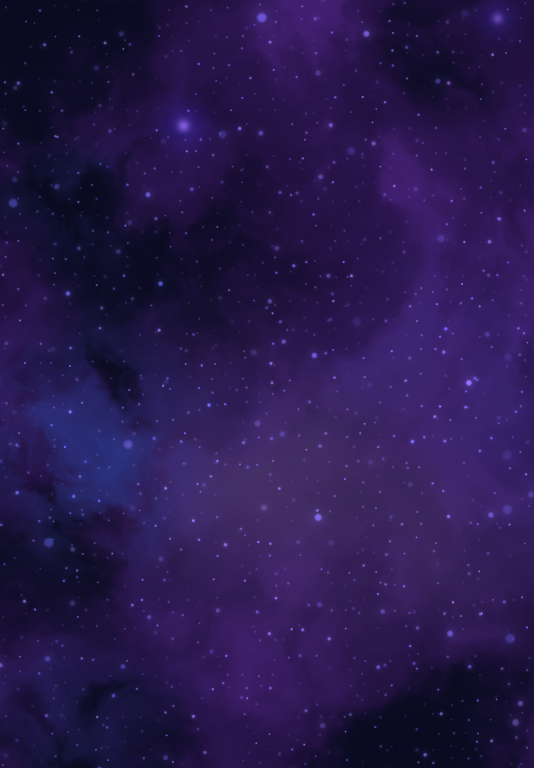
This texture is drawn by a Shadertoy shader. Its source:

```glsl
// Dim violet nebula with a blue cloud, a mauve glow and scattered soft stars.
#define VOID_COLOR   vec3(0.040, 0.042, 0.130)
#define PLUM_COLOR   vec3(0.145, 0.070, 0.270)
#define VIOLET_COLOR vec3(0.255, 0.122, 0.440)
#define MAUVE_COLOR  vec3(0.275, 0.190, 0.400)
#define INDIGO_COLOR vec3(0.220, 0.150, 0.460)
#define BLUE_COLOR   vec3(0.165, 0.205, 0.520)
#define STAR_COLOR   vec3(0.360, 0.330, 0.530)
#define CLOUD_SCALE  4.5
#define CLOUD_CONTRAST 1.25
#define WARP_AMOUNT  0.16
#define STAR_LAYERS  4

vec3 hash3(vec2 cell) {
    vec3 h = fract(cell.xyx * vec3(0.1031, 0.1030, 0.0973));
    h += dot(h, h.yxz + 33.33);
    return fract((h.xxy + h.yzz) * h.zyx);
}

float gradientDot(vec2 cell, vec2 corner, vec2 f) {
    float angle = 6.2832 * hash3(cell + corner).x;
    return dot(vec2(cos(angle), sin(angle)), f - corner);
}

float gradientNoise(vec2 p) {
    vec2 cell = floor(p), f = p - cell;
    vec2 u = f * f * f * (f * (f * 6.0 - 15.0) + 10.0);
    vec2 k = vec2(0.0, 1.0);
    return mix(mix(gradientDot(cell, k.xx, f), gradientDot(cell, k.yx, f), u.x),
               mix(gradientDot(cell, k.xy, f), gradientDot(cell, k.yy, f), u.x), u.y);
}

float fbm(vec2 p) {
    float sum = 0.0, amplitude = 0.55;
    for (int i = 0; i < 6; i++) {
        sum += amplitude * gradientNoise(p);
        p = mat2(1.6, 1.2, -1.2, 1.6) * p + 17.3;
        amplitude *= 0.52;
    }
    return sum;
}

// Soft elliptical mass
float blob(vec2 p, vec2 center, vec2 size) {
    vec2 d = (p - center) / size;
    return exp(-dot(d, d));
}

// Large bright and dark regions of the nebula
float cloudCover(vec2 p) {
    float bright = 0.38 * blob(p, vec2(0.36, 0.96), vec2(0.20, 0.11))
                 + 0.34 * blob(p, vec2(0.52, 0.74), vec2(0.15, 0.16))
                 + 0.34 * blob(p, vec2(0.37, 0.32), vec2(0.25, 0.19))
                 + 0.30 * blob(p, vec2(0.62, 0.45), vec2(0.15, 0.18));
    float dark = 0.32 * blob(p, vec2(0.04, 0.90), vec2(0.15, 0.18))
               + 0.34 * blob(p, vec2(0.28, 0.68), vec2(0.13, 0.12))
               + 0.42 * blob(p, vec2(0.57, 0.88), vec2(0.09, 0.07))
               + 0.28 * blob(p, vec2(0.00, 0.21), vec2(0.11, 0.09))
               + 0.32 * blob(p, vec2(0.46, 0.00), vec2(0.30, 0.11));
    return 0.40 + bright - dark;
}

// Star layers run from dense specks to sparse soft discs
vec3 stars(vec2 p) {
    float pixel = 1.0 / iResolution.y;
    vec3 light = vec3(0.0);
    for (int i = 0; i < STAR_LAYERS; i++) {
        float layer = float(i);
        float cells = 52.0 * pow(0.53, layer);
        vec2 q = p * cells + 7.7 * layer;
        vec3 h = hash3(floor(q) + 91.0 * layer);
        vec3 look = hash3(floor(q) + 91.0 * layer + 41.0);
        float d = length(fract(q) - mix(vec2(0.2), vec2(0.8), h.xy)) / cells;
        float radius = 0.0009 * pow(1.85, layer) * mix(0.6, 1.3, look.x);
        float disc = 1.0 - smoothstep(radius * 0.45, radius + pixel, d);
        float halo = 0.22 * exp(-d * d / (radius * radius * 5.0));
        float power = step(h.z, 0.5) * mix(0.15, 0.9, look.y * look.y);
        vec3 tint = mix(vec3(0.65, 0.8, 1.15), vec3(1.1, 0.95, 1.0), look.z);
        light += STAR_COLOR * tint * power * (disc + halo);
    }
    return light;
}

// Bright star inside a wide violet halo
vec3 glowStar(vec2 p, vec2 center, float radius) {
    float d = length(p - center) / radius;
    return vec3(0.32, 0.24, 0.40) * exp(-d * d)
         + vec3(0.07, 0.05, 0.24) * exp(-d * d / 14.0);
}

void mainImage(out vec4 fragColor, in vec2 fragCoord) {
    vec2 p = fragCoord / iResolution.y;
    p.x *= 0.6953 * iResolution.y / iResolution.x;

    // Domain-warped gas
    vec2 warp = vec2(fbm(p * 3.5 + 3.1), fbm(p * 3.5 + 28.4));
    vec2 w = p + WARP_AMOUNT * warp;
    float gas = fbm(w * CLOUD_SCALE + 11.0);
    float wisps = fbm(w * 13.0 + 52.0);
    float crease = 1.0 - smoothstep(0.0, 0.16, abs(gas + 0.25 * wisps));
    float tone = cloudCover(w) + CLOUD_CONTRAST * gas * 0.8 + 0.20 * wisps - 0.05 * crease;
    vec3 color = mix(VOID_COLOR, PLUM_COLOR, smoothstep(0.0, 0.46, tone));
    color = mix(color, VIOLET_COLOR, smoothstep(0.38, 1.0, tone));

    // Indigo veil on the right and mauve glow in the middle
    float veil = blob(w, vec2(0.50, 0.51), vec2(0.10, 0.11))
               + blob(w, vec2(0.68, 0.44), vec2(0.10, 0.15));
    color = mix(color, INDIGO_COLOR, clamp(veil * (0.55 + 0.9 * wisps), 0.0, 0.8));
    float glow = blob(w, vec2(0.38, 0.37), vec2(0.18, 0.14))
               + 0.45 * blob(w, vec2(0.56, 0.29), vec2(0.15, 0.10));
    color = mix(color, MAUVE_COLOR, clamp(glow * (0.85 + 0.5 * gas), 0.0, 0.92));

    // Ragged blue cloud on the left, with fainter patches
    float blue = blob(w, vec2(0.12, 0.42), vec2(0.13, 0.13))
               + 0.45 * blob(w, vec2(0.09, 0.74), vec2(0.08, 0.06))
               + 0.40 * blob(w, vec2(0.09, 0.06), vec2(0.12, 0.08));
    float filament = 1.0 - smoothstep(0.0, 0.22, abs(wisps));
    float ragged = blue * (0.48 + 1.5 * wisps + 0.8 * gas + 0.22 * filament);
    color = mix(color, BLUE_COLOR, clamp(ragged, 0.0, 0.85));

    color += stars(p);
    color += glowStar(p, vec2(0.239, 0.836), 0.008) + 0.7 * glowStar(p, vec2(0.648, 0.976), 0.007);
    fragColor = vec4(clamp(color, 0.0, 1.0), 1.0);
}
```
